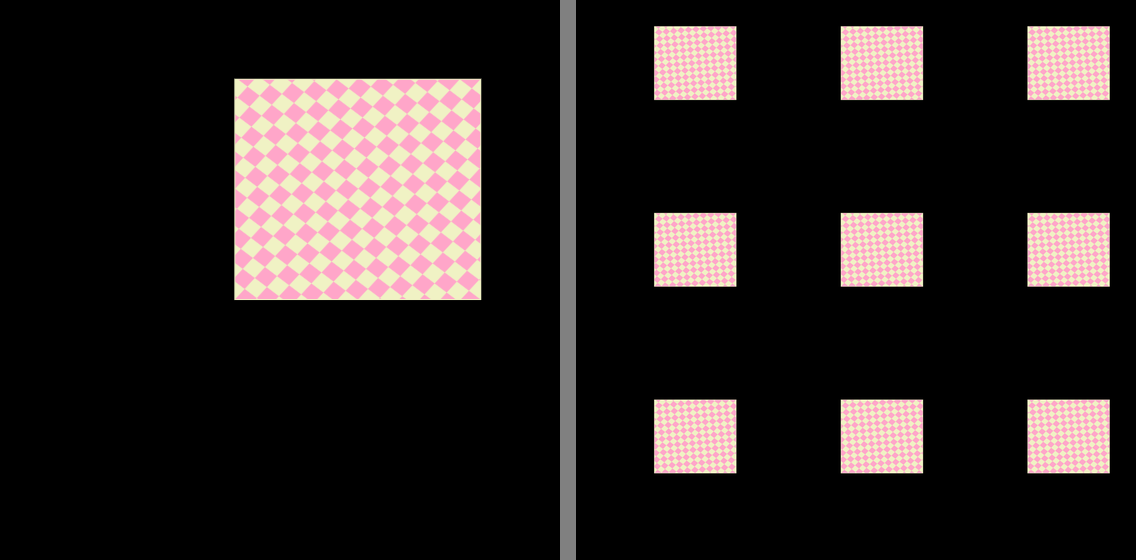
Left, the tile; right, the same tile 3 across and 3 down.
Write a Shadertoy shader that draws this pattern.

```glsl
// A slightly tilted pink and cream diamond checker in a rectangle on black.
#define PANEL_MIN vec2(0.4185, 0.4642)
#define PANEL_MAX vec2(0.8594, 0.8594)
#define STEP_ACROSS vec2(0.0397, 0.00326)
#define STEP_DOWN vec2(0.00345, -0.0358)
#define PINK_CENTRE vec2(0.4749, 0.5052)
#define BORDER 0.0018
#define PINK vec3(1.00, 0.65, 0.79)
#define CREAM vec3(0.94, 0.95, 0.77)
#define BACKGROUND vec3(0.0)

// Signed distance to an axis-aligned box.
float boxDistance(vec2 p, vec2 lo, vec2 hi) {
    vec2 d = abs(p - 0.5 * (lo + hi)) - 0.5 * (hi - lo);
    return length(max(d, 0.0)) + min(max(d.x, d.y), 0.0);
}

// Inside coverage, smoothed over about one pixel.
float coverage(float dist, float pixel) {
    return clamp(0.5 - dist / pixel, 0.0, 1.0);
}

// Pink share of the checker: 1 on pink diamonds, 0 on cream ones.
float diamondChecker(vec2 p, float pixel) {
    mat2 toCells = mat2(1.0, 1.0, 1.0, -1.0) * inverse(mat2(STEP_ACROSS, STEP_DOWN));
    vec2 cell = toCells * (p - PINK_CENTRE);
    mat2 rows = transpose(toCells);
    vec2 slope = vec2(length(rows[0]), length(rows[1]));

    // Triangle waves give the distance to the stripes along each diagonal.
    vec2 edge = (abs(2.0 * fract(0.5 * cell) - 1.0) - 0.5) / slope;
    vec2 side = clamp(edge / (0.6 * pixel), -1.0, 1.0);
    return 0.5 + 0.5 * side.x * side.y;
}

void mainImage(out vec4 fragColor, in vec2 fragCoord) {
    vec2 uv = fragCoord / iResolution.xy;
    float pixel = 1.0 / min(iResolution.x, iResolution.y);
    float panel = boxDistance(uv, PANEL_MIN, PANEL_MAX);

    // Checker, then its thin cream rim, then the plain surround.
    vec3 color = mix(CREAM, PINK, diamondChecker(uv, pixel));
    color = mix(CREAM, color, coverage(panel + BORDER, pixel));
    color = mix(BACKGROUND, color, coverage(panel, pixel));
    fragColor = vec4(color, 1.0);
}
```
